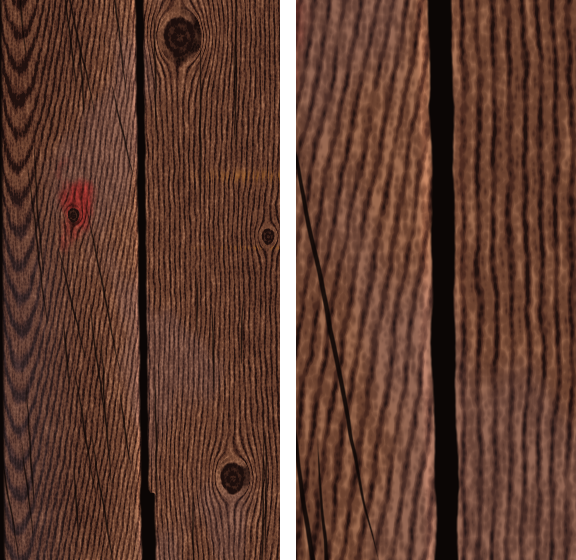
Left, the full canvas; right, a detail of the centre.
A Shadertoy shader for this texture:

```glsl
const vec3 DARK  = vec3(0.13, 0.065, 0.055);
const vec3 BROWN = vec3(0.29, 0.16, 0.12);
const vec3 TAN   = vec3(0.43, 0.265, 0.19);
const vec3 LIGHT = vec3(0.62, 0.42, 0.31);
const vec3 SLATE = vec3(0.31, 0.23, 0.24);
const vec3 STAIN = vec3(0.46, 0.13, 0.12);
const vec3 GOLD  = vec3(0.62, 0.38, 0.16);
const vec3 GAP   = vec3(0.045, 0.022, 0.018);
const float RINGS = 56.0;        // growth rings per canvas width
const float ARCH_RINGS = 8.5;    // rings along the arched grain
const int CRACKS = 32;
const int LEFT_CRACKS = 21;
// knots: centre x, centre y, radius
const vec3 KNOTS[4] = vec3[4](vec3(0.643, 1.87, 0.058), vec3(0.263, 1.232, 0.021),
                              vec3(0.958, 1.156, 0.023), vec3(0.833, 0.294, 0.045));

vec2 hash2(vec2 p) {
    vec3 q = fract(p.xyx * vec3(0.1031, 0.103, 0.0973));
    q += dot(q, q.yzx + 33.33);
    return fract((q.xx + q.yz) * q.zy);
}

// Cellular noise: distance to the nearest scattered point
float cells(vec2 p) {
    vec2 id = floor(p), f = fract(p);
    float d = 2.0;
    for (int j = -1; j <= 1; j++)
        for (int i = -1; i <= 1; i++) {
            vec2 o = vec2(i, j);
            d = min(d, length(o + hash2(id + o + 50.0) - f));
        }
    return d;
}

// Layered sines, about -1 to 1
float sines(vec2 p) {
    float sum = 0.0, amp = 0.5;
    for (int i = 0; i < 4; i++) {
        sum += amp * sin(p.x + 1.3 * sin(p.y));
        p = mat2(1.6, 1.2, -1.2, 1.6) * p + 1.7;
        amp *= 0.5;
    }
    return sum;
}

vec3 woodRamp(float t) {
    vec3 c = mix(DARK, BROWN, smoothstep(0.05, 0.34, t));
    c = mix(c, TAN, smoothstep(0.34, 0.62, t));
    return mix(c, LIGHT, smoothstep(0.62, 0.98, t));
}

// Tapered splits: leaning on the left board, upright on the right
float crackMask(vec2 p, bool leftBoard, float px) {
    float mask = 0.0;
    for (int i = 0; i < CRACKS; i++) {
        bool onLeft = i < LEFT_CRACKS;
        if (onLeft != leftBoard) continue;
        vec2 h = hash2(vec2(i, 7)), k = hash2(vec2(i, 23));
        float x = onLeft ? 0.46 * h.x : 0.55 + 0.43 * h.x;
        float lean = onLeft ? -0.06 - 0.22 * k.x : 0.04 * (k.x - 0.5);
        float dy = p.y - 2.0 * h.y;
        float taper = 1.0 - pow(dy / (0.1 + 0.24 * k.y), 2.0);
        float off = abs(p.x - x - lean * dy - 0.004 * sines(vec2(float(i), p.y * 14.0)));
        float line = 1.0 - smoothstep(-px, px, off - 0.0028 * taper);
        mask = max(mask, line * smoothstep(0.0, 0.3, taper));
    }
    return mask;
}

void mainImage(out vec4 fragColor, in vec2 fragCoord) {
    vec2 p = 2.0 * fragCoord / iResolution.y;
    float px = 2.0 / iResolution.y;
    float seam = 0.52 - 0.011 * p.y + 0.002 * sines(vec2(p.y * 17.0, 2.0));
    bool leftBoard = p.x < seam;

    // Grain flows around each knot
    float x = p.x, knot = 0.0, halo = 0.0, knotTone = 0.0;
    for (int i = 0; i < 4; i++) {
        vec3 k = KNOTS[i];
        if ((k.x < 0.5) != leftBoard) continue;
        vec2 q = (p - k.xy) * vec2(1.0, 0.78);
        float reach = 1.7 * k.z * k.z;
        x -= q.x * reach / max(dot(q, q), reach);
        float d = length(q) / k.z + 0.12 * sines(q / k.z * 2.5);
        float a = atan(q.y, q.x);
        knot = max(knot, 1.0 - smoothstep(0.9, 1.05, d));
        halo = max(halo, 1.0 - smoothstep(1.0, 1.6, d));
        knotTone += (0.14 + 0.12 * sin(d * 14.0) + 0.12 * sines(vec2(a * 5.0, d * 2.0)))
                    * step(d, 1.8);
    }

    // Growth rings: arches at far left, near-straight lines elsewhere
    float patches = sines(p * vec2(7.0, 3.0) + 4.0);
    x += 0.009 * sines(vec2(p.x * 9.0, p.y * 5.0)) + 0.0016 * sines(p * vec2(30.0, 48.0));
    float u = x - 0.075;
    float phase = leftBoard ? ARCH_RINGS * p.y - RINGS * (sqrt(u * u + 0.006) - 0.08) : RINGS * x;
    float saw = fract(phase + 0.12 * sines(p * vec2(60.0, 34.0)));
    float ring = smoothstep(0.0, 0.38, saw) * (1.0 - smoothstep(0.7, 1.0, saw));

    // Fibres and grit
    float fibre = cells(vec2(x * 125.0, p.y * 13.0)) - 0.45;
    float grit = cells(p * vec2(125.0, 85.0)) - 0.45;
    float arch = leftBoard ? 1.0 - smoothstep(0.08, 0.34, p.x) : 0.0;
    float tone = 0.19 + 0.5 * ring + 0.42 * fibre + 0.34 * grit + 0.12 * patches - 0.1 * arch;
    tone += leftBoard ? 0.1 * smoothstep(0.3, 0.48, p.x) : 0.0;
    vec3 col = woodRamp(tone);

    // Grey weathering
    float grey = arch * (1.0 - smoothstep(0.9, 1.5, p.y)) * (1.0 - 0.6 * ring);
    grey = max(grey, 0.4 * smoothstep(0.2, 0.6, patches));
    col = mix(col, SLATE * (0.65 + 0.9 * tone), 0.75 * grey);

    // Red stain above and around the small left knot
    vec2 s = (p - vec2(0.262, 1.265)) / vec2(0.062, 0.14);
    float stain = 1.0 - smoothstep(0.5, 1.2, length(s) + 0.5 * sines(p * vec2(30.0, 16.0)));
    col = mix(col, STAIN * (0.45 + 1.1 * tone), leftBoard ? 0.85 * stain : 0.0);

    // Golden scuffs across the right board
    float scuff = exp(-pow((p.y - 1.37) / 0.022, 2.0)) + exp(-pow((p.y - 1.115) / 0.008, 2.0));
    scuff *= smoothstep(0.05, 0.4, fibre + 0.3 * ring) * smoothstep(0.6, 0.9, p.x);
    col = mix(col, GOLD, 0.6 * scuff);

    // Knots and cracks
    col *= 1.0 - 0.4 * halo * (1.0 - ring);
    col = mix(col, woodRamp(knotTone + 0.3 * grit) * 0.85, knot);
    col = mix(col, GAP, 0.88 * crackMask(p, leftBoard, px));

    // Seam with a worn lip, a splintered notch and the outer left edge
    float notch = 0.022 * (1.0 - smoothstep(0.22, 0.27, p.y + 0.04 * sines(p * 40.0)));
    float side = p.x - seam;
    float edge = side < 0.0 ? -side - 0.013 : side - 0.013 - notch;
    edge += 0.002 * sines(vec2(p.y * 45.0, 1.0));
    col *= 1.0 + 0.3 * exp(-pow((edge - 0.008) / 0.006, 2.0)) * (leftBoard ? 1.0 : 0.3);
    col = mix(GAP, col, smoothstep(-px, 2.0 * px, edge));
    col = mix(GAP, col, smoothstep(-px, 3.0 * px, p.x - 0.014 + 0.006 * p.y));

    fragColor = vec4(col, 1.0);
}
```
